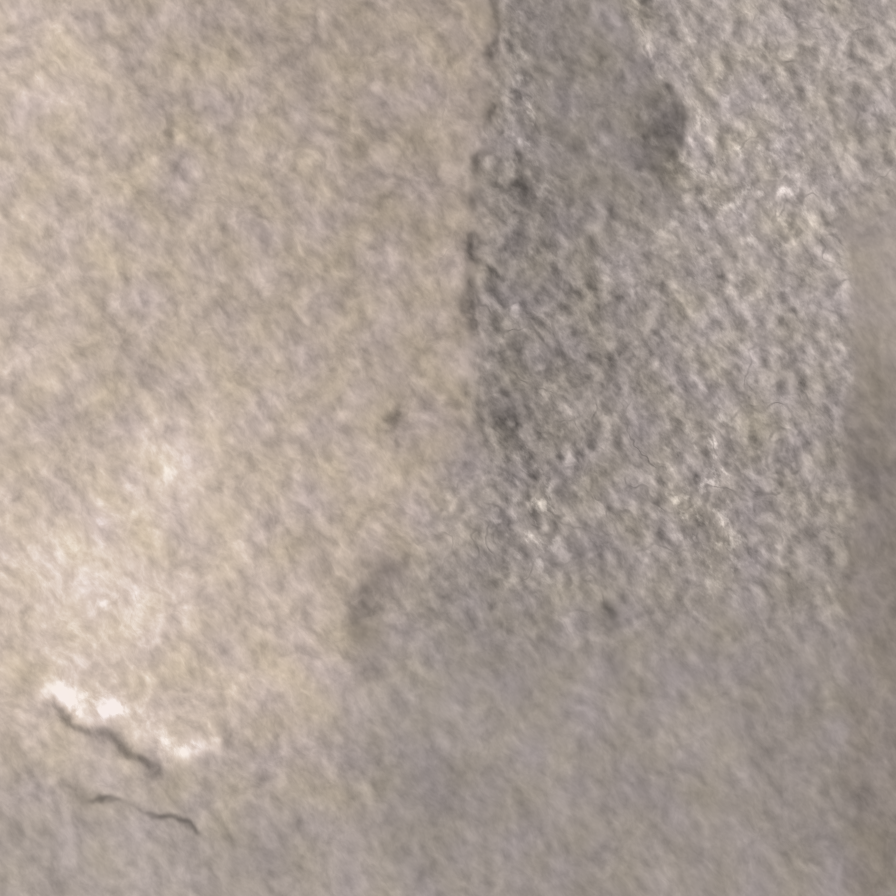
This texture is drawn by a Shadertoy shader. Its source:

```glsl
// Weathered rock face: warm lit stone on the left, rugged grey stone on the right.
#define GRAIN_SCALE 60.0
#define WARM_GRAIN 0.24
#define SMOOTH_GRAIN 0.16
#define GREY_GRAIN 0.32
#define MOTTLE 0.17
#define CRACK_DEPTH 0.19
#define SPARKLE 0.27
#define WARM_TONE 0.735
#define GREY_TONE 0.608
#define WARM_TINT vec3(1.0, 0.916, 0.848)
#define GREY_TINT vec3(1.0, 0.938, 0.900)
#define SPARK_TINT vec3(1.0, 0.955, 0.920)

vec2 hashGradient(vec2 cell) {
    vec3 h = fract(cell.xyx * vec3(0.1031, 0.1030, 0.0973));
    h += dot(h, h.yzx + 33.33);
    return 2.0 * fract((h.xx + h.yz) * h.zy) - 1.0;
}

float gradientNoise(vec2 p) {
    vec2 i = floor(p), f = fract(p);
    vec2 u = f * f * f * (f * (f * 6.0 - 15.0) + 10.0);
    vec2 e = vec2(0.0, 1.0);
    float low = mix(dot(hashGradient(i), f),
                    dot(hashGradient(i + e.yx), f - e.yx), u.x);
    float high = mix(dot(hashGradient(i + e.xy), f - e.xy),
                     dot(hashGradient(i + e.yy), f - e.yy), u.x);
    return mix(low, high, u.y);
}

float fbm(vec2 p) {
    float sum = 0.0, amp = 0.5;
    for (int k = 0; k < 4; k++) {
        sum += amp * gradientNoise(p);
        p = mat2(1.6, 1.2, -1.2, 1.6) * p + 17.3;
        amp *= 0.55;
    }
    return sum;
}

// Soft elliptical patch
float patchMask(vec2 p, vec2 center, vec2 radius) {
    vec2 d = (p - center) / radius;
    return exp(-dot(d, d));
}

// Soft line from a to b
float stroke(vec2 p, vec2 a, vec2 b, float width) {
    vec2 ab = b - a;
    float t = clamp(dot(p - a, ab) / dot(ab, ab), 0.0, 1.0);
    float d = length(p - a - ab * t) / width;
    return exp(-d * d);
}

void mainImage(out vec4 fragColor, in vec2 fragCoord) {
    vec2 uv = fragCoord / iResolution.xy;
    vec2 warp = vec2(fbm(uv * 14.0), fbm(uv * 14.0 + 41.0));
    vec2 p = uv + 0.045 * warp;

    // Regions
    float seam = 0.38 + 0.15 * smoothstep(0.15, 0.55, p.y) + 0.02 * smoothstep(0.6, 1.0, p.y);
    float fromSeam = p.x - seam;
    float blur = mix(0.085, 0.03, smoothstep(0.3, 0.6, uv.y));
    float rightSide = smoothstep(-blur, blur, fromSeam);
    float grey = max(rightSide, 0.8 * (1.0 - smoothstep(0.03, 0.23, p.y)));
    float strip = smoothstep(0.935, 0.955, p.x) * (1.0 - smoothstep(0.70, 0.85, uv.y));
    float slabEdge = 0.765 - 0.075 * smoothstep(0.86, 1.0, p.y);
    float inside = 1.0 - smoothstep(-0.006, 0.006, p.x - slabEdge);
    float slab = smoothstep(0.57, 0.62, p.x) * inside * smoothstep(0.68, 0.82, p.y);
    float rugged = rightSide * smoothstep(0.22, 0.44, p.y) * (1.0 - strip) * (1.0 - 0.6 * slab);

    // Grain stretched along the downhill diagonal
    vec2 slanted = mat2(0.8, 0.6, 0.6, -0.8) * uv;
    vec2 grainPos = slanted * GRAIN_SCALE * vec2(1.25, 0.8);
    float grain = fbm(grainPos + warp);
    float relief = fbm(grainPos * 0.8 + 9.0) - fbm(grainPos * 0.8 + vec2(9.45, 9.25));
    float cloud = fbm(slanted * vec2(8.0, 5.0) + 3.0);
    float mottle = fbm(slanted * vec2(26.0, 17.0) + 1.5 * warp + 30.0);

    // Broad light and shade
    float warmTone = WARM_TONE
        + 0.100 * patchMask(p, vec2(0.06, 0.36), vec2(0.15, 0.11))
        + 0.095 * patchMask(p, vec2(0.19, 0.50), vec2(0.05, 0.07))
        + 0.050 * patchMask(p, vec2(0.02, 0.90), vec2(0.10, 0.20))
        + 0.045 * patchMask(p, vec2(0.20, 0.30), vec2(0.22, 0.16))
        - 0.050 * patchMask(p, vec2(0.36, 0.90), vec2(0.22, 0.24))
        - 0.040 * smoothstep(0.25, 0.52, p.x);
    float greyTone = GREY_TONE
        + 0.050 * smoothstep(0.70, 0.80, p.x) * smoothstep(0.48, 0.65, p.y)
        + 0.050 * (1.0 - smoothstep(0.10, 0.55, uv.x))
        - 0.045 * patchMask(p, vec2(0.58, 0.60), vec2(0.08, 0.20))
        - 0.030 * slab - 0.040 * strip;
    float tone = mix(warmTone, greyTone, grey) + 0.13 * cloud;

    // Surface texture
    float calm = mix(1.0, 0.5, max(strip, grey * (1.0 - rugged)));
    tone += MOTTLE * calm * mottle;
    float grainAmount = mix(mix(WARM_GRAIN, SMOOTH_GRAIN, grey), GREY_GRAIN, rugged);
    tone += grainAmount * (grain + mix(0.40, 0.80, rugged) * relief);
    float fissure = 1.0 - smoothstep(0.0, 0.10, abs(gradientNoise(slanted * vec2(26.0, 15.0) + 2.0 * warp)));
    tone -= (0.025 + 0.08 * rugged) * calm * fissure * smoothstep(-0.1, 0.3, cloud + grain);

    // Seam cracks and shadowed hollows
    float broken = smoothstep(-0.1, 0.25, gradientNoise(uv * vec2(24.0, 30.0)) + 0.5 * grain);
    float upper = smoothstep(0.48, 0.56, p.y);
    float cracks = exp(-pow((fromSeam + 0.005) / 0.009, 2.0)) + 0.8 * exp(-pow((fromSeam - 0.04) / 0.008, 2.0));
    tone -= CRACK_DEPTH * upper * broken * cracks;
    tone -= 0.14 * stroke(p, vec2(0.435, 0.37), vec2(0.40, 0.26), 0.021) * (0.5 + 0.5 * broken);
    tone -= 0.15 * inside * patchMask(p, vec2(0.750, 0.860), vec2(0.035, 0.065));
    tone -= 0.18 * patchMask(p, vec2(0.450, 0.530), vec2(0.013, 0.010));
    tone -= 0.13 * stroke(p, vec2(0.62, 0.50), vec2(0.71, 0.22), 0.008) * broken;

    // Pale ledge with its shadow, and the thin crack below
    tone += 0.15 * stroke(p, vec2(0.07, 0.225), vec2(0.22, 0.165), 0.018) * (0.6 + 0.9 * broken);
    tone -= 0.20 * stroke(p, vec2(0.06, 0.205), vec2(0.17, 0.148), 0.008);
    tone -= 0.19 * stroke(p, vec2(0.07, 0.130), vec2(0.22, 0.075), 0.005) * (0.4 + 0.6 * broken);

    // Bright mineral flecks
    float fleckArea = patchMask(p, vec2(0.79, 0.44), vec2(0.05, 0.10))
        + 0.8 * patchMask(p, vec2(0.60, 0.43), vec2(0.04, 0.09))
        + 0.6 * patchMask(p, vec2(0.83, 0.82), vec2(0.13, 0.19))
        + 0.6 * patchMask(p, vec2(0.60, 0.88), vec2(0.035, 0.10))
        + 0.15 * rugged + 0.12 * (1.0 - grey);
    float flecks = smoothstep(0.0, 0.38, fbm(grainPos * 0.9 + 60.0)) * min(fleckArea, 1.0);
    float rim = exp(-pow((p.x - slabEdge - 0.014) / 0.010, 2.0)) * smoothstep(0.76, 0.84, p.y);
    tone += SPARKLE * flecks + 0.11 * rim * broken;

    // Stone colour
    vec3 tint = mix(mix(WARM_TINT, GREY_TINT, grey), WARM_TINT, 0.35 * strip);
    tint = mix(tint, SPARK_TINT, max(0.7 * flecks, smoothstep(0.82, 0.98, tone)));
    tint.b += 0.06 * gradientNoise(uv * 22.0 + 80.0);
    fragColor = vec4(clamp(tone, 0.28, 0.97) * tint, 1.0);
}
```
